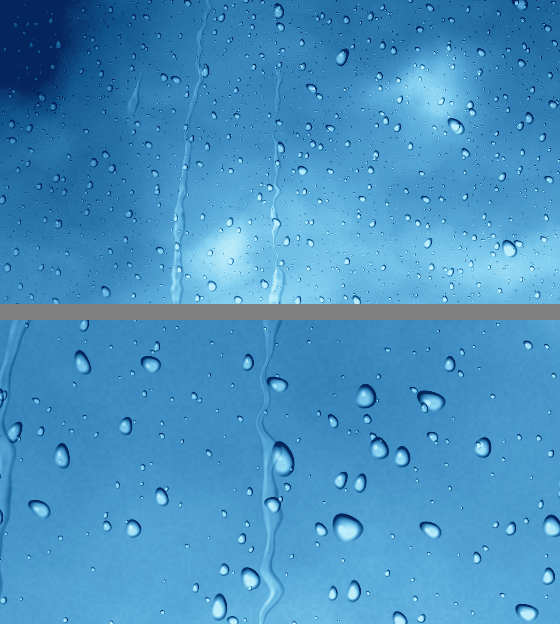
Top, the full canvas; bottom, a detail of the centre.
Give the GLSL for this texture, as a Shadertoy shader.

```glsl
const vec3 SKY[7] = vec3[7](
    vec3(0.02, 0.15, 0.36), vec3(0.06, 0.33, 0.55), vec3(0.15, 0.45, 0.66),
    vec3(0.25, 0.56, 0.77), vec3(0.35, 0.67, 0.85), vec3(0.51, 0.81, 0.94),
    vec3(0.74, 0.93, 0.98));

// Cloud patches: centre and radii, then brightness gain
const int PATCHES = 8;
const vec4 PATCH[PATCHES] = vec4[PATCHES](
    vec4(1.36, 0.70, 0.17, 0.10), vec4(1.24, 0.58, 0.28, 0.18),
    vec4(1.74, 0.10, 0.25, 0.13), vec4(0.77, 0.20, 0.13, 0.06),
    vec4(1.55, 0.34, 0.28, 0.12), vec4(1.80, 0.85, 0.40, 0.35),
    vec4(0.00, 1.05, 0.75, 0.45), vec4(1.00, 0.04, 0.35, 0.12));
const float GAIN[PATCHES] = float[PATCHES](
    0.42, 0.16, 0.24, 0.20, -0.16, -0.14, -0.13, 0.08);

// Drop layers: cell size, smallest radius, largest radius, density
const int LAYERS = 4;
const vec4 DROPS[LAYERS] = vec4[LAYERS](
    vec4(0.025, 0.0015, 0.0034, 0.45), vec4(0.050, 0.0040, 0.0085, 0.48),
    vec4(0.080, 0.0080, 0.0145, 0.62), vec4(0.260, 0.0160, 0.0260, 0.42));

const vec2 FAR_RIM = vec2(0.42, 0.91);
const vec2 NEAR_RIM = vec2(0.75, -0.66);
const float DROP_CONTRAST = 1.15;
const float CLOUD_CONTRAST = 0.46;
const float GRAIN = 0.05;

vec2 hash2(vec2 p) {
    vec3 q = fract(vec3(p.xyx) * vec3(0.1031, 0.1030, 0.0973));
    q += dot(q, q.yzx + 33.33);
    return fract((q.xx + q.yz) * q.zy);
}

float noise(vec2 p) {
    vec2 i = floor(p), f = fract(p);
    f = f * f * (3.0 - 2.0 * f);
    vec2 e = vec2(0.0, 1.0);
    return mix(mix(hash2(i).x, hash2(i + e.yx).x, f.x),
               mix(hash2(i + e.xy).x, hash2(i + e.yy).x, f.x), f.y);
}

float fbm(vec2 p) {
    float sum = 0.0, amp = 0.5;
    for (int i = 0; i < 5; i++) {
        sum += amp * noise(p);
        p = mat2(1.6, 1.2, -1.2, 1.6) * p + 7.3;
        amp *= 0.5;
    }
    return sum;
}

// Soft sky brightness, 0 = navy, 1 = pale cloud
float skyTone(vec2 p) {
    vec2 warp = vec2(fbm(p * 3.5 + 20.0), fbm(p * 3.5 + 50.0)) - 0.48;
    vec2 q = p + 0.32 * warp;
    float tone = 0.91 - 0.50 * p.y - 0.38 * (1.0 - smoothstep(0.0, 0.8, p.x));
    for (int i = 0; i < PATCHES; i++) {
        vec2 d = (q - PATCH[i].xy) / PATCH[i].zw;
        tone += GAIN[i] * exp(-dot(d, d));
    }
    return tone + CLOUD_CONTRAST * (fbm(q * vec2(2.6, 3.6) + 9.0) - 0.48);
}

// Lens shading of one drop: dark rims, pale belly, small glint
float dropShade(vec2 d, float radius, vec2 rnd, float pixel) {
    float tilt = (rnd.x - 0.62) * 1.9;
    float c = cos(tilt), s = sin(tilt);
    vec2 q = mat2(c, s, -s, c) * d / radius;
    q *= vec2(1.15, mix(0.98, 0.66, rnd.y));
    q.x = q.x * (1.0 + 0.18 * q.y) + (fract(rnd.x * 7.0) - 0.5) * 0.5 * q.y * q.y;
    float len = length(q);
    float aa = pixel / radius;
    float mask = 1.0 - smoothstep(1.0 - 0.6 * aa, 1.0 + 0.6 * aa, len);
    float far = smoothstep(0.40, 0.92, len) * smoothstep(-0.1, 0.8, dot(q, FAR_RIM));
    float near = smoothstep(0.62, 0.95, len) * (0.2 + 0.8 * smoothstep(-0.3, 0.7, dot(q, NEAR_RIM)));
    float belly = 1.0 - smoothstep(0.3, 1.0, length(q + vec2(0.15, 0.30)));
    float glint = 1.0 - smoothstep(0.12, 0.36, length(q + vec2(0.30, -0.20)));
    return mask * (0.34 * belly + 0.20 * glint - 0.52 * far - 0.52 * near);
}

float dropLayer(vec2 p, vec4 layer, float seed, float pixel) {
    vec2 cell = floor(p / layer.x);
    float shade = 0.0;
    for (int k = 0; k < 9; k++) {
        vec2 id = cell + vec2(k % 3 - 1, k / 3 - 1);
        vec2 key = id + 40.0 + seed * 71.0;
        vec2 place = hash2(key), rnd = hash2(key + 211.0), pick = hash2(key + 433.0);
        float radius = mix(layer.y, layer.z, pick.y * pick.y);
        vec2 d = p - (id + 0.1 + 0.8 * place) * layer.x;
        shade += step(pick.x, layer.w) * dropShade(d, radius, rnd, pixel);
    }
    return shade;
}

// Running water: rippled band, beaded in width, between dark edges
float trail(vec2 p, float centre, float width, float beading, vec2 span, float pixel) {
    float beads = noise(vec2(p.y * 42.0, width * 3.0 + 5.0));
    float w = width * mix(1.0, 0.25 + 1.5 * beads, beading);
    float s = (p.x - centre) / w;
    float aa = pixel / w;
    float mask = 1.0 - smoothstep(1.0 - aa, 1.0 + aa, abs(s));
    mask *= smoothstep(span.x - 0.01, span.x + 0.01, p.y) * (1.0 - smoothstep(span.y - 0.06, span.y, p.y));
    float ripple = noise(vec2(s * 1.6, p.y * 55.0)) - 0.5;
    return mask * (0.08 + 0.24 * ripple - 0.30 * smoothstep(0.35, 0.9, s)
                   + 0.12 * smoothstep(0.1, 0.5, -s) - 0.22 * smoothstep(0.65, 1.0, -s));
}

vec3 skyColour(float tone) {
    float t = clamp(tone, 0.0, 1.2) * 5.0;
    int i = min(int(t), 5);
    return mix(SKY[i], SKY[i + 1], t - float(i));
}

void mainImage(out vec4 fragColor, in vec2 fragCoord) {
    vec2 p = fragCoord / iResolution.y;
    float pixel = 1.0 / iResolution.y;
    float tone = skyTone(p);

    // Drops on the glass, clearer towards the right
    float shade = 0.0;
    for (int i = 0; i < LAYERS; i++)
        shade += dropLayer(p, DROPS[i], float(i), pixel);
    tone += DROP_CONTRAST * mix(0.7, 1.1, smoothstep(0.0, 1.2, p.x)) * clamp(shade, -0.7, 0.5);

    // Two long runs and one short smear
    float wiggle = noise(vec2(p.y * 16.0, 3.0)) - 0.5;
    float kink = noise(vec2(p.y * 38.0, 8.0)) - 0.5;
    float longRun = 0.58 + 0.115 * pow(p.y, 1.8) + (0.035 * wiggle + 0.012 * kink) * p.y;
    float longWidth = mix(0.019, 0.0085, smoothstep(0.0, 0.7, p.y));
    tone += trail(p, longRun, longWidth, 0.4, vec2(-0.1, 1.2), pixel);
    float thinRun = 0.91 + 0.016 * kink + 0.014 * wiggle;
    float foot = 1.0 - smoothstep(0.09, 0.12, p.y);
    tone += trail(p, thinRun, mix(0.007, 0.022, foot), 1.0 - foot, vec2(-0.1, 0.80), pixel);
    float smear = 0.43 + 0.27 * (p.y - 0.63);
    float smearWidth = mix(0.018, 0.004, smoothstep(0.64, 0.74, p.y));
    tone += trail(p, smear, smearWidth, 0.4, vec2(0.63, 0.79), pixel);

    // Fine film grain
    tone += GRAIN * (noise(p * 280.0) - 0.5);
    fragColor = vec4(skyColour(tone), 1.0);
}
```
